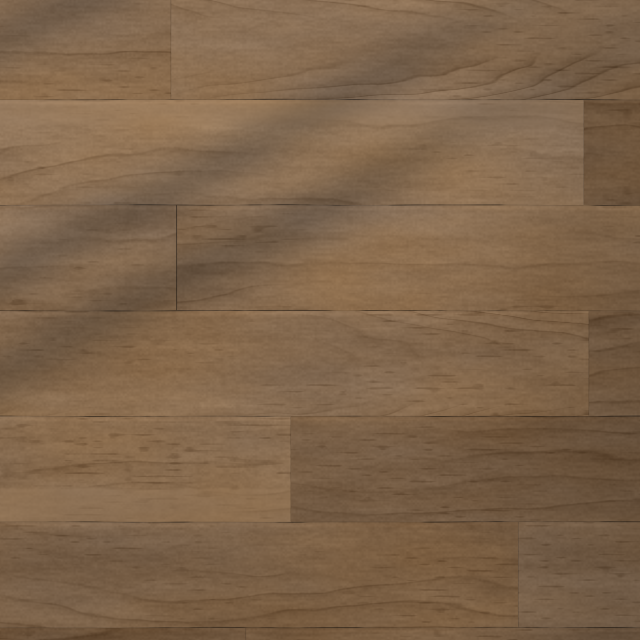
Give the GLSL for this texture, as a Shadertoy shader.

```glsl
// Oak strip floor: seven courses of planks, each with one staggered butt joint.
// Stretched noise gives streaks and pores, a warped field gives growth rings,
// and soft diagonal shadow bands fall across the upper left.

float hash(vec2 p) {
    return fract(sin(dot(p, vec2(127.1, 311.7))) * 43758.5453);
}

float noise(vec2 p) {
    vec2 i = floor(p), f = fract(p);
    f = f * f * (3.0 - 2.0 * f);
    return mix(mix(hash(i), hash(i + vec2(1, 0)), f.x),
               mix(hash(i + vec2(0, 1)), hash(i + vec2(1, 1)), f.x), f.y);
}

float fbm(vec2 p) {
    float sum = 0.0, amp = 0.5;
    for (int i = 0; i < 4; i++) {
        sum += amp * noise(p);
        p = p * 2.03 + 17.3;
        amp *= 0.5;
    }
    return sum / 0.9375;
}

// Soft stripe of half width w around zero
float band(float d, float w) {
    return exp(-d * d / (w * w));
}

// Per course, from the bottom: joint x, left tone, right tone,
// arched grain (positive on the right plank, negative on the left)
const vec4 COURSES[7] = vec4[7](
    vec4(0.384, 0.36, 0.54, 0.0),
    vec4(0.810, 0.58, 0.68, 0.7),
    vec4(0.454, 0.74, 0.50, 0.0),
    vec4(0.920, 0.70, 0.55, -0.6),
    vec4(0.276, 0.70, 0.68, 0.0),
    vec4(0.912, 0.88, 0.52, 0.0),
    vec4(0.267, 0.72, 0.80, 1.0));

void mainImage(out vec4 fragColor, in vec2 fragCoord) {
    vec2 uv = fragCoord / iResolution.y;
    float px = 1.0 / iResolution.y;

    // Course and plank layout
    float pitch = 0.165;
    float v = (uv.y - 0.0195) / pitch + 1.0;
    float row = clamp(floor(v), 0.0, 6.0);
    float across = v - row;
    vec4 course = COURSES[int(row)];
    float side = step(course.x, uv.x);
    float id = row * 2.0 + side;
    vec2 p = uv + vec2(hash(vec2(id, 3.0)), hash(vec2(id, 8.0))) * 20.0;

    // Broad tone, long streaks, fine fibre and grit
    float tone = mix(course.y, course.z, side);
    tone += 0.44 * (fbm(p * vec2(3.0, 12.0)) - 0.5);
    tone += 0.26 * (fbm(p * vec2(12.0, 75.0)) - 0.5);
    tone += 0.13 * (noise(p * vec2(90.0, 240.0)) - 0.5);
    tone += 0.11 * (noise(uv * 300.0) - 0.5);

    // Growth rings: wavy lines, or nested arches pointing along the plank
    float arch = max(0.0, course.w * (2.0 * side - 1.0));
    float warp = fbm(p * vec2(2.6, 8.0));
    float bow = across - 0.5;
    float straight = across * 4.0 + 2.6 * warp;
    float arched = 8.0 * uv.x + 9.0 * bow * bow + 3.2 * warp;
    float ring = fract(arch > 0.0 ? arched : straight);
    ring += 0.10 * (fbm(p * vec2(30.0, 110.0)) - 0.5);
    float soft = smoothstep(0.35, 0.88, ring) * (1.0 - smoothstep(0.88, 1.0, ring));
    float sharp = smoothstep(0.78, 0.88, ring) * (1.0 - smoothstep(0.88, 0.96, ring));
    float fade = smoothstep(0.35, 0.75, noise(p * vec2(3.0, 16.0)));
    tone -= fade * (0.13 * soft + 0.15 * sharp) * (1.0 + 0.3 * arch);

    // Short dark pores, clustered in patches
    float pore = smoothstep(0.66, 0.92, noise(p * vec2(42.0, 200.0)));
    tone -= 0.26 * pore * smoothstep(0.40, 0.68, fbm(p * vec2(5.0, 14.0)));

    // Pale sapwood edges on two of the left planks
    float sapTop = smoothstep(0.74, 0.78, across) * step(abs(row - 5.0), 0.1);
    float sapLow = (1.0 - smoothstep(0.30, 0.33, across)) * step(abs(row - 2.0), 0.1);
    float sap = (sapTop + sapLow) * (1.0 - side);
    tone = mix(tone, 0.90 + 0.4 * (tone - 0.75), 0.75 * sap);

    vec3 color = mix(vec3(0.36, 0.26, 0.165), vec3(0.60, 0.488, 0.375), tone);
    float warm = fbm(p * vec2(4.0, 10.0) + 5.0) - 0.5;
    color *= 1.0 + warm * vec3(0.08, 0.0, -0.18);

    // Diagonal shadows, curving a little and fading to the right
    float slant = uv.y - 0.57 * uv.x + 0.05 * uv.x * uv.x
                + 0.025 * (noise(uv * 4.0) - 0.5);
    float shadow = band(slant - 0.405, 0.052) + band(slant - 0.56, 0.050)
                 + 0.8 * band(slant - 0.93, 0.045);
    shadow *= 1.0 - 0.65 * smoothstep(0.4, 1.0, uv.x);
    color *= 1.0 - shadow * vec3(0.20, 0.185, 0.155);

    // Dimmer toward the right edge and the bottom
    color *= 1.0 - 0.13 * smoothstep(0.65, 1.05, uv.x);
    color *= 0.96 + 0.06 * smoothstep(0.0, 0.6, uv.y);

    // Seams: hairline gaps that come and go, with a faint lit edge
    float edge = floor(v + 0.5);
    float seam = (v - edge) * pitch + 0.0012 * (noise(vec2(uv.x * 9.0, edge)) - 0.5);
    float joint = uv.x - course.x;
    float wide = max(0.0016, px);
    float gap = 1.0 - smoothstep(0.0, wide, abs(seam));
    float butt = 1.0 - smoothstep(0.0, wide, abs(joint));
    float broken = smoothstep(0.35, 0.8, fbm(vec2(uv.x * 22.0, edge * 7.0)));
    float cut = abs(row - 4.0) < 0.1 ? 0.42 : 0.12;
    color *= 1.0 - max(gap * (0.09 + 0.36 * broken), butt * cut);
    color *= 1.0 + 0.05 * band(seam + 0.005, 0.003);

    fragColor = vec4(color, 1.0);
}
```
